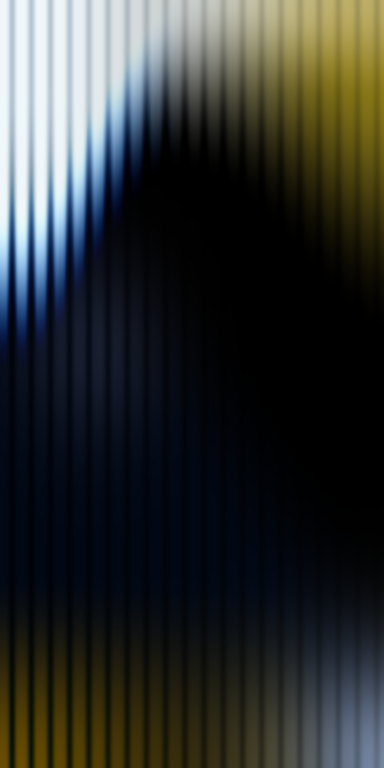
Give the GLSL for this background, as a WebGL 2 fragment shader.

```glsl
#version 300 es
precision highp float;
// Soft pale, olive and navy glows seen through vertical fluted glass.

#define FLUTES 20.0        // ribs across the width
#define FLUTE_PHASE 0.63   // position of the dark groove within a rib
#define GROOVE_SHARP 2.6   // higher is a thinner groove
#define REFRACTION 0.065   // vertical shift of the light inside a groove
#define FRINGE 0.022       // colour split along the pale edge
#define CORNER_SIZE 0.29   // radius of the lower right glow

uniform vec2 u_resolution;
out vec4 fragColor;

const float TAU = 6.2831853;
const vec3 NAVY = vec3(0.004, 0.030, 0.078);
const vec3 HAZE = vec3(0.092, 0.088, 0.105);
const vec3 AMBER = vec3(0.42, 0.31, 0.0);
const vec3 UMBER = vec3(0.18, 0.15, 0.04);
const vec3 STEEL = vec3(0.47, 0.51, 0.57);

float gaussian(vec2 p, vec2 radius) {
  vec2 q = p / radius;
  return exp(-dot(q, q));
}

// 1 at the centre of each groove, 0 on the rib.
float groove(float x) {
  return pow(0.5 + 0.5 * cos(TAU * (x * FLUTES - FLUTE_PHASE)), GROOVE_SHARP);
}

// Depth of the arched lower border of the upper light.
float arch(float x) {
  float left = 0.27 * (1.0 - smoothstep(0.05, 0.47, x));
  float right = 0.17 * smoothstep(0.55, 1.1, x);
  return 0.11 + left + right;
}

// Per-channel coverage, blue reaching lower than red on the left.
vec3 upperCoverage(vec2 p) {
  float blur = mix(0.085, 0.18, smoothstep(0.2, 1.0, p.x));
  float split = FRINGE * (1.0 - smoothstep(0.3, 0.5, p.x));
  vec3 depth = vec3(p.y - arch(p.x)) + split * vec3(1.0, 0.1, -1.0);
  return 1.0 - smoothstep(vec3(-blur), vec3(blur), depth);
}

// White on the left, silver in the middle, olive on the right.
vec3 upperColor(vec2 p) {
  vec3 pale = mix(vec3(0.94, 0.97, 0.98), vec3(0.79, 0.81, 0.81),
                  smoothstep(0.1, 0.5, p.x));
  vec3 olive = mix(vec3(0.74, 0.68, 0.40), vec3(0.56, 0.49, 0.10),
                   smoothstep(0.0, 0.13, p.y));
  return mix(pale, olive, smoothstep(0.45, 0.95, p.x + 0.7 * p.y * p.x));
}

// Dark field with a navy lower left, a grey haze and the lower glows.
vec3 lowerField(vec2 p) {
  float diagonal = p.y - 0.35 - 0.77 * (p.x - 0.52);
  vec3 color = NAVY * smoothstep(0.0, 0.32, diagonal);
  color += HAZE * gaussian(p - vec2(0.24, 0.45), vec2(0.19, 0.12));
  float floorGlow = smoothstep(0.74, 1.02, p.y);
  floorGlow *= 1.0 - smoothstep(0.65, 0.95, p.x);
  color = mix(color, mix(AMBER, UMBER, smoothstep(0.0, 0.6, p.x)), floorGlow);
  vec2 corner = (p - vec2(1.03, 1.0)) * vec2(1.0, 2.0);
  return color + STEEL * gaussian(corner, vec2(CORNER_SIZE));
}

void main() {
  // x runs rightward, y runs down from the top edge.
  vec2 p = gl_FragCoord.xy / u_resolution;
  p.y = 1.0 - p.y;

  float line = groove(p.x);
  float fade = 1.0 - 0.8 * p.x;

  // Grooves bend the upper light toward the top.
  vec2 bent = p + vec2(0.0, REFRACTION * line * fade * smoothstep(0.0, 0.2, p.y));
  vec3 color = mix(lowerField(p), upperColor(p), upperCoverage(bent));

  // Grooves darken more strongly below the light, with a cool tint above.
  float strength = mix(0.23, 0.82, smoothstep(0.12, 0.42, p.y));
  strength = max(strength * fade, 0.14);
  vec3 absorb = mix(vec3(1.15, 0.95, 0.75), vec3(1.0), smoothstep(0.2, 0.6, p.x));
  color *= 1.0 - line * strength * absorb;

  fragColor = vec4(clamp(color, 0.0, 1.0), 1.0);
}
```
